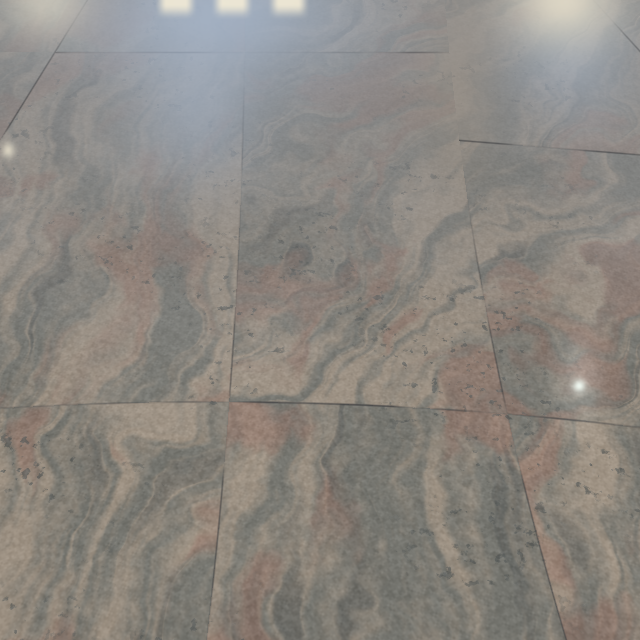
Give the GLSL for this texture, as a WebGL 2 fragment shader.

```glsl
#version 300 es
precision highp float;
uniform vec2 u_resolution;
out vec4 fragColor;

const vec3 GREY_GREEN = vec3(0.455, 0.455, 0.43);
const vec3 BEIGE = vec3(0.625, 0.575, 0.515);
const vec3 SLATE = vec3(0.33, 0.345, 0.34);
const vec3 RUST = vec3(0.57, 0.45, 0.40);
const vec3 HAZE = vec3(0.555, 0.56, 0.57);
const vec3 SKY = vec3(0.65, 0.71, 0.79);
const vec3 WARM_LIGHT = vec3(0.91, 0.88, 0.80);
const vec3 JOINT = vec3(0.25, 0.25, 0.255);

float hash(vec2 p) {
  return fract(sin(dot(p, vec2(127.1, 311.7))) * 43758.5453);
}

float noise(vec2 p) {
  vec2 i = floor(p), f = fract(p);
  f = f * f * (3.0 - 2.0 * f);
  return mix(mix(hash(i), hash(i + vec2(1, 0)), f.x),
             mix(hash(i + vec2(0, 1)), hash(i + vec2(1, 1)), f.x), f.y);
}

float fbm(vec2 p) {
  float sum = 0.0, amp = 0.5;
  for (int i = 0; i < 4; i++) {
    sum += amp * noise(p);
    p = mat2(1.6, 1.2, -1.2, 1.6) * p + 7.3;
    amp *= 0.5;
  }
  return sum;
}

mat2 rotate(float a) {
  return mat2(cos(a), sin(a), -sin(a), cos(a));
}

float glow(vec2 p, vec2 center, vec2 size) {
  vec2 d = (p - center) / size;
  return exp(-dot(d, d));
}

float line(float dist, float halfWidth, float px) {
  return 1.0 - smoothstep(halfWidth - px, halfWidth + px, abs(dist));
}

// Swirled granite: stretched noise in a warped, turned frame
vec3 granite(vec2 p, vec2 tile, float swirl, float angle) {
  vec2 q = rotate(angle) * p + 17.0 * vec2(hash(tile), hash(tile + 5.0));
  vec2 bend = vec2(fbm(q * 3.8), fbm(q * 3.8 + 31.0)) - 0.47;
  vec2 w = q + swirl * bend;
  w += 0.06 * (vec2(fbm(w * 11.0), fbm(w * 11.0 + 11.0)) - 0.47);
  float broad = noise(w * vec2(17.0, 3.0));
  float fine = noise(w * vec2(48.0, 5.0) + 9.0);
  float thread = noise(w * vec2(105.0, 9.0) + 23.0);
  float mottle = fbm(p * 38.0 + 60.0);
  float tone = 0.40 * broad + 0.32 * fine + 0.18 * thread + 0.20 * (mottle - 0.22);
  vec3 color = mix(GREY_GREEN, BEIGE, smoothstep(0.30, 0.70, tone));
  float dark = smoothstep(0.62, 0.9, fine) * smoothstep(0.65, 0.3, broad);
  color = mix(color, SLATE, 0.6 * dark);
  color = mix(color, RUST, 0.6 * smoothstep(0.52, 0.68, fbm(w * vec2(10.0, 5.0) + 50.0)));

  // Mineral flecks and crystal grain
  float flecks = smoothstep(0.61, 0.74, fbm(p * 75.0 + 4.0));
  color = mix(color, SLATE, 0.65 * flecks * smoothstep(0.38, 0.58, fbm(p * 6.0)));
  float grain = noise(rotate(0.6) * p * 140.0) + noise(rotate(1.1) * p * 260.0) - 1.0;
  return color + 0.055 * grain;
}

void main() {
  vec2 uv = gl_FragCoord.xy / u_resolution;
  float px = 1.0 / min(u_resolution.x, u_resolution.y);
  float x = uv.x, y = uv.y;

  // Signed distances to the joints, bent by perspective
  float leftJoint = x - (0.323 + 0.115 * y - 0.055 * y * y);
  float rightJoint = x - (0.885 - 0.30 * y + 0.11 * y * y);
  float farLeft = (x - 0.62 * (y - 0.78)) * 0.85;
  float farRight = (x - 0.927 - 0.91 * (1.0 - y)) * 0.74;
  float nearRow = y - (0.362 + 0.06 * x - 0.09 * x * x);
  float farRow = y - (rightJoint > 0.0 ? 0.838 - 0.08 * x : 0.918);

  // Slab index and its own grain direction
  vec2 tile = vec2(step(0.0, leftJoint) + step(0.0, rightJoint) - step(farLeft, 0.0),
                   step(0.0, nearRow) + step(0.0, farRow));
  float middle = step(0.5, tile.x) * step(0.5, tile.y);
  float angle = 0.7 * (hash(tile + 2.0) - 0.5) + 0.9 * middle;
  vec2 ground = vec2((x - 0.5) * (1.0 + 0.5 * y), y * (1.0 + 0.6 * y));
  vec3 color = granite(ground, tile, 0.24 + 0.20 * middle, angle);

  // Polish veils the stone with distance
  float cloud = fbm(uv * vec2(5.0, 8.0));
  float veil = smoothstep(0.25, 0.95, y + 0.2 * (cloud - 0.5));
  color = mix(color, HAZE, 0.04 + 0.62 * veil);
  color *= 0.95 + 0.10 * cloud;
  color = mix(color, BEIGE * 0.95, 0.4 * glow(uv, vec2(0.72, 0.87), vec2(0.07, 0.16)));

  // Worn joints, broken and uneven in strength
  float wear = 0.2 + 0.8 * smoothstep(0.25, 0.75, noise(uv * 17.0 + 3.0));
  float faint = mix(0.6, 0.3, smoothstep(0.3, 0.8, y));
  float joints = line(leftJoint, 0.0012, px) * faint;
  joints = max(joints, line(rightJoint, 0.0012, px) * faint * (1.0 - smoothstep(0.55, 0.75, y)));
  joints = max(joints, line(nearRow, 0.0013, px) * 0.8);
  joints = max(joints, line(farRow, 0.0011, px) * 0.7 * step(0.0, farLeft));
  joints = max(joints, line(farLeft, 0.0011, px) * 0.65);
  joints = max(joints, line(farRight, 0.0011, px) * 0.6);
  color = mix(color, JOINT, joints * wear);

  // Window light along the far edge
  color = mix(color, SKY, 0.85 * glow(uv, vec2(0.34, 0.98), vec2(0.22, 0.12)));
  color = mix(color, SKY, 0.5 * glow(uv, vec2(0.31, 0.83), vec2(0.10, 0.12)));
  color = mix(color, SKY, 0.5 * glow(uv, vec2(0.89, 0.91), vec2(0.10, 0.10)));
  color = mix(color, WARM_LIGHT, 0.85 * glow(uv, vec2(0.88, 1.0), vec2(0.085, 0.07)));
  color = mix(color, WARM_LIGHT, 0.6 * glow(uv, vec2(0.07, 1.0), vec2(0.07, 0.06)));
  for (int i = 0; i < 3; i++) {
    vec2 d = abs(uv - vec2(0.275 + 0.088 * float(i), 1.0));
    float pane = smoothstep(0.034, 0.014, d.x) * smoothstep(0.032, 0.006, d.y);
    color = mix(color, WARM_LIGHT * 1.05, 0.9 * pane);
  }

  // Lamp reflections
  color += 0.13 * glow(uv, vec2(0.905, 0.41), vec2(0.035, 0.07));
  color = mix(color, vec3(0.93, 0.96, 0.93), glow(uv, vec2(0.905, 0.397), vec2(0.010)));
  color = mix(color, WARM_LIGHT, 0.8 * glow(uv, vec2(0.013, 0.765), vec2(0.010, 0.012)));
  fragColor = vec4(clamp(color, 0.0, 1.0), 1.0);
}
```
